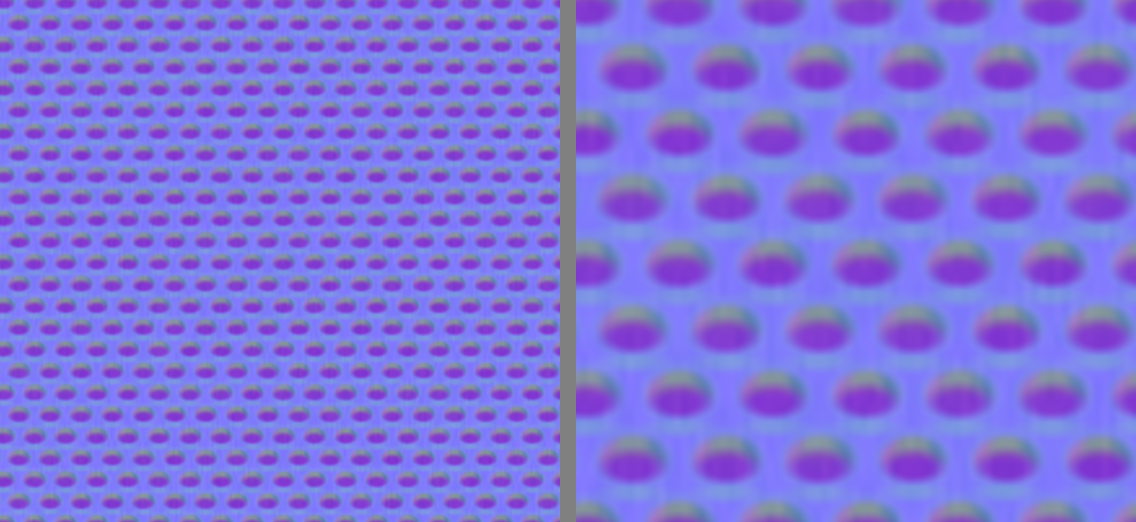
Left, the full canvas; right, a detail of the centre.
Write a WebGL 2 fragment shader that draws this texture map.

```glsl
#version 300 es
precision highp float;
// Normal map of a dimpled sheet: soft domed dents in staggered rows.
// Each dent adds a pale lip, a shaded upper rim and a violet core to a flat
// ground; wrapping noise adds faint vertical streaks and uneven dents.
#define COLUMNS 18.0
#define ROWS 24.0
#define SHIFT vec2(0.11, -0.05)
#define DENT_RADII vec2(0.43, 0.315)
#define CORE_RADII vec2(0.42, 0.235)
#define GROUND vec3(0.50, 0.475, 0.99)
#define LIP vec3(0.485, 0.585, 0.89)
#define RIM_TOP vec3(0.52, 0.585, 0.61)
#define RIM_LEFT vec3(0.63, 0.46, 0.76)
#define RIM_RIGHT vec3(0.35, 0.50, 0.68)
#define CORE vec3(0.505, 0.215, 0.82)
#define STREAK 0.04

uniform vec2 u_resolution;
out vec4 fragColor;

float hash(vec2 p) {
    vec3 q = fract(vec3(p.xyx) * 0.1031);
    q += dot(q, q.yzx + 33.33);
    return fract((q.x + q.y) * q.z);
}

// Value noise that repeats after a whole number of cells
float wrapNoise(vec2 uv, vec2 period) {
    vec2 p = uv * period;
    vec2 cell = floor(p);
    vec2 f = fract(p);
    f = f * f * (3.0 - 2.0 * f);
    vec2 a = mod(cell, period);
    vec2 b = mod(cell + 1.0, period);
    return mix(mix(hash(a), hash(vec2(b.x, a.y)), f.x),
               mix(hash(vec2(a.x, b.y)), hash(b), f.x), f.y);
}

// 1 at the centre of an oval, fading to 0 between two relative radii
float softOval(vec2 p, vec2 radii, float inner, float outer) {
    return 1.0 - smoothstep(inner, outer, length(p / radii));
}

// Colour offset from the ground around one dent; p is in column widths
vec3 dentTint(vec2 p, float vary) {
    // Pale lip, strongest just below the dent
    float lip = softOval(p - vec2(0.0, -0.34), vec2(0.47, 0.15), 0.15, 1.05);
    lip = max(lip, 0.5 * softOval(p, vec2(0.48, 0.40), 0.7, 1.03));
    vec3 tint = lip * (LIP - GROUND);

    // Rim shaded from left to right over the upper half
    vec3 rim = mix(RIM_TOP, RIM_LEFT, smoothstep(0.06, 0.31, -p.x));
    rim = mix(rim, RIM_RIGHT, smoothstep(0.05, 0.29, p.x));
    float rimMask = softOval(p, DENT_RADII, 0.6, 1.03);
    rimMask *= smoothstep(-0.20, 0.04, p.y);
    tint = mix(tint, rim - GROUND, rimMask * (0.97 + 0.1 * vary));

    // Violet core sits low: arched above, flatter below
    vec2 q = p - vec2(0.012 * vary, -0.085);
    q.y *= q.y < 0.0 ? 1.12 : 0.92;
    float core = softOval(q, CORE_RADII, 0.38, 1.03);
    vec3 coreColor = CORE + vec3(0.02, 0.06, -0.08) * smoothstep(0.02, 0.17, q.y);
    return mix(tint, coreColor - GROUND, core * (0.97 + 0.06 * vary));
}

void main() {
    vec2 uv = gl_FragCoord.xy / u_resolution;
    vec2 grid = uv * vec2(COLUMNS, ROWS) - SHIFT;
    float rowHeight = COLUMNS / ROWS * u_resolution.y / u_resolution.x;

    // Sum the nearest dent of three neighbouring rows
    vec3 color = GROUND;
    for (float j = -1.0; j <= 1.0; j++) {
        float row = floor(grid.y + 0.5) + j;
        float x = grid.x - 0.5 * mod(row, 2.0);
        float column = floor(x + 0.5);
        vec2 p = vec2(x - column, (grid.y - row) * rowHeight);
        vec2 id = mod(vec2(column, row), vec2(COLUMNS, ROWS));
        float vary = hash(id + 7.0) - 0.5;
        color += dentTint(p * (1.0 + 0.05 * vary), vary);
    }

    // Fine vertical streaks and a slow drift of tone
    float streak = wrapNoise(uv, vec2(216.0, 60.0)) - 0.5;
    float drift = wrapNoise(uv, vec2(36.0, 48.0)) - 0.5;
    color += STREAK * streak * vec3(1.0, 0.7, 0.4);
    color += 0.025 * drift * vec3(-0.4, 1.0, -0.6);

    fragColor = vec4(clamp(color, 0.0, 1.0), 1.0);
}
```
